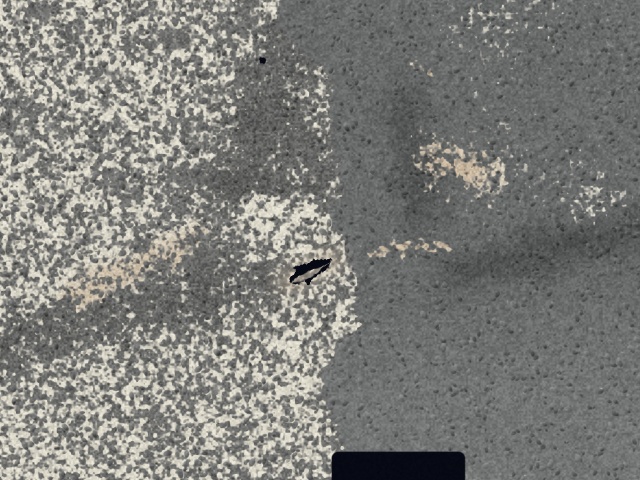
A Shadertoy shader for this texture:

```glsl
// Worn, cracked asphalt: pale gritty paving beside dark tar, with a torn hole and a dark shadow.
#define TAR vec3(0.415, 0.422, 0.420)
#define BINDER vec3(0.445, 0.445, 0.437)
#define CREAM vec3(0.865, 0.850, 0.795)
#define TAN vec3(0.77, 0.68, 0.57)
#define STONE vec3(0.37, 0.375, 0.375)
#define SHADOW vec3(0.025, 0.035, 0.075)
#define GRIT_SCALE 105.0
#define STONE_SCALE 50.0
#define LIGHT_DIR vec2(-0.5, 0.85)

float hash(vec2 p) {
    vec3 h = fract(vec3(p.xyx) * 0.1031);
    h += dot(h, h.yzx + 33.33);
    return fract((h.x + h.y) * h.z);
}

float noise(vec2 p) {
    vec2 i = floor(p), f = fract(p), e = vec2(0.0, 1.0);
    f = f * f * (3.0 - 2.0 * f);
    return mix(mix(hash(i), hash(i + e.yx), f.x),
               mix(hash(i + e), hash(i + e.yy), f.x), f.y);
}

float fbm(vec2 p) {
    float sum = 0.0, gain = 0.53;
    for (int i = 0; i < 4; i++) {
        sum += gain * noise(p);
        p = mat2(1.6, 1.2, -1.2, 1.6) * p + 17.3;
        gain *= 0.5;
    }
    return sum;
}

// Soft streak along the segment a-b
float streak(vec2 p, vec2 a, vec2 b, float radius) {
    vec2 pa = p - a, ba = b - a;
    float d = length(pa - ba * clamp(dot(pa, ba) / dot(ba, ba), 0.0, 1.0)) / radius;
    return exp(-d * d);
}

// Scattered oval stones: x = coverage, y = light from one side
vec2 stones(vec2 p, float scale, float share, float pixel) {
    vec2 q = p * scale, best = vec2(0.0);
    for (int k = 0; k < 9; k++) {
        vec2 id = floor(q) + vec2(k % 3 - 1, k / 3 - 1);
        if (hash(id + 5.0) > share) continue;
        vec2 d = q - id - 0.15 - 0.7 * vec2(hash(id + 11.0), hash(id + 23.0));
        float angle = 6.28 * hash(id + 31.0), c = cos(angle), s = sin(angle);
        vec2 oval = mat2(c, -s, s, c) * d * vec2(0.8, 1.3);
        float r = mix(0.16, 0.40, hash(id + 43.0)), soft = pixel * scale;
        float cover = 1.0 - smoothstep(r - soft, r + soft, length(oval));
        if (cover > best.x) best = vec2(cover, dot(d, LIGHT_DIR) / r);
    }
    return best;
}

void mainImage(out vec4 fragColor, in vec2 fragCoord) {
    vec2 p = fragCoord / iResolution.y;
    float pixel = 1.0 / iResolution.y;
    vec2 w = p + 0.07 * (vec2(fbm(p * 16.0), fbm(p * 16.0 + 40.0)) - 0.5);
    float patches = fbm(p * 9.0 + 3.0) - 0.5;
    // Ragged border between paving and tar
    float border = 0.71 + 0.035 * cos(16.0 * p.y) * (1.0 - smoothstep(0.42, 0.62, p.y))
                 - 0.13 * smoothstep(0.78, 0.98, p.y);
    float paving = 1.0 - smoothstep(-0.008, 0.008, w.x - border);
    // Wear of the paving: bare folds, stains and pale ridges
    float folds = 0.40 * streak(w, vec2(-0.05, 0.27), vec2(0.40, 0.385), 0.055)
                + 0.42 * streak(w, vec2(0.61, 0.92), vec2(0.49, 0.64), 0.065)
                + 0.28 * streak(w, vec2(0.60, 0.74), vec2(0.67, 0.66), 0.07)
                + 0.36 * streak(w, vec2(0.45, 0.61), vec2(0.66, 0.60), 0.03)
                + 0.28 * streak(w, vec2(0.43, 0.43), vec2(0.58, 0.39), 0.06);
    float ridge = streak(w, vec2(0.16, 0.385), vec2(0.40, 0.50), 0.03);
    float rim = streak(w, vec2(0.53, 0.56), vec2(0.67, 0.56), 0.035);
    float stains = stones(w, 9.0, 0.35, 0.01).x * smoothstep(0.25, 0.55, p.y);
    float wear = 0.53 + 0.35 * patches - folds + 0.12 * ridge + 0.25 * rim - 0.3 * stains;
    // Gravel and dust lying on the tar
    float gravel = streak(w, vec2(0.91, 0.655), vec2(0.98, 0.65), 0.065)
                 + streak(w, vec2(0.77, 0.475), vec2(0.93, 0.50), 0.018)
                 + 0.8 * streak(w, vec2(0.86, 0.855), vec2(0.885, 0.845), 0.013);
    gravel = min(gravel, 1.0) * (1.0 - paving);
    float dust = 0.55 * streak(w, vec2(1.0, 0.98), vec2(1.10, 0.93), 0.09)
               + 0.55 * streak(w, vec2(1.03, 0.64), vec2(1.25, 0.58), 0.06)
               + 0.25 * smoothstep(0.45, 0.75, p.y) * smoothstep(0.92, 1.05, p.x);
    wear = mix(-0.32 + 0.9 * gravel + 0.65 * dust + 0.55 * patches, wear, paving);
    // Broad light and shade on the tar
    float shade = 0.08 * streak(w, vec2(0.84, 0.78), vec2(0.87, 0.56), 0.05)
                + 0.09 * streak(w, vec2(0.96, 0.44), vec2(1.36, 0.52), 0.055)
                - 0.035 * (1.0 - smoothstep(0.15, 0.42, p.y));
    vec3 color = mix(TAR - shade, BINDER - 0.12 * folds, paving);
    // Fine grit, then pale mortar wherever the surface is worn
    float fine = noise(p * 260.0 + 9.0) - 0.5;
    float grit = 0.58 * noise(p * GRIT_SCALE) + 0.42 * noise(p * GRIT_SCALE * 1.9 + 7.0);
    color += mix(0.10, 0.17, paving) * fine + 0.10 * (grit - 0.5);
    float pale = smoothstep(0.36, 0.70, grit + 0.65 * (wear - 0.5));
    float warm = clamp(0.75 * gravel + 0.6 * ridge, 0.0, 0.85);
    color = mix(color, mix(CREAM, TAN, warm) + 0.14 * fine, pale);
    // Embedded stones with a lit and a dark flank, and small pits
    vec2 stone = stones(p, STONE_SCALE, mix(0.42, 0.30, paving), pixel);
    vec3 stoneColor = mix(TAR - shade, STONE, paving) + 0.13 * stone.y + 0.10 * fine;
    color = mix(color, stoneColor, 0.8 * stone.x * (1.0 - 0.7 * gravel));
    vec2 pits = stones(p + 3.1, STONE_SCALE * 1.5, 0.18, pixel);
    color = mix(color, color * 0.68 + 0.10 * pits.y, 0.8 * pits.x);
    // Torn hole with a crumbling ridge inside and a pale lip, and a pinhole
    vec2 q = mat2(0.88, -0.47, 0.47, 0.88) * (p - vec2(0.646, 0.436));
    float lip = streak(q, vec2(-0.045, 0.0), vec2(0.045, 0.0), 0.030);
    color = mix(color, mix(CREAM, TAN, 0.5) * (0.62 + 0.5 * grit), 0.6 * lip);
    float rough = 0.014 * (noise(p * 95.0) - 0.5) + 0.006 * fine;
    float gap = abs(q.y) - 0.021 * (1.0 - q.x * q.x / 0.0026) + rough;
    float crumb = abs(q.y + 0.005 + 0.4 * rough)
                - 0.0065 * (1.0 - smoothstep(0.01, 0.045, abs(q.x + 0.01)));
    float hole = min(max(gap, -crumb), length(p - vec2(0.547, 0.875)) - 0.007 + 0.4 * rough);
    color = mix(color, SHADOW, 1.0 - smoothstep(-pixel, pixel, hole));
    // Rounded shadow at the lower edge
    vec2 box = abs(p - vec2(0.83, -0.05)) - vec2(0.125, 0.095);
    float block = length(max(box, 0.0)) + min(max(box.x, box.y), 0.0) - 0.014;
    color = mix(color, SHADOW + 0.015 * fine, 1.0 - smoothstep(-0.002, 0.002, block));
    fragColor = vec4(clamp(color, 0.0, 1.0), 1.0);
}
```
